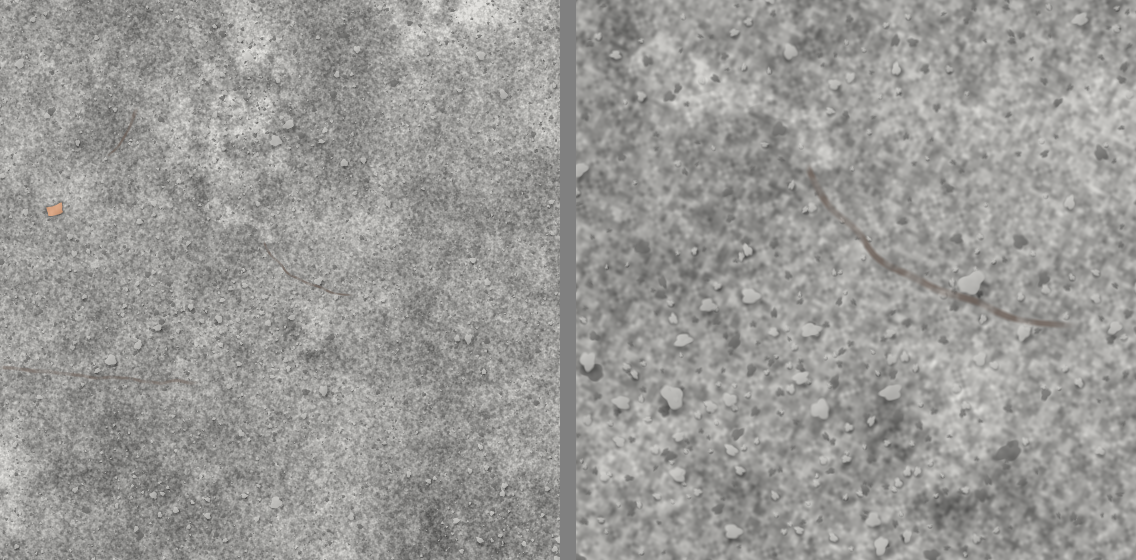
Left: the whole. Right: its middle third, enlarged.
Give the GLSL for this texture, as a Shadertoy shader.

```glsl
// Worn grey concrete ground with dust patches, grit, pebbles, scrapes and dry twigs.
#define BASE_TONE 0.615
#define PATCH_CONTRAST 0.30
#define MOTTLE_CONTRAST 0.20
#define GRAIN_CONTRAST 0.20
#define DUST_STRENGTH 0.15
#define STAIN_STRENGTH 0.15
#define SCRAPE_STRENGTH 0.16
#define EDGE_SOFTNESS 0.0012
#define TINT vec3(1.004, 1.0, 0.984)
#define TWIG_COLOR vec3(0.43, 0.38, 0.35)
#define LEAF_COLOR vec3(0.80, 0.60, 0.47)

vec3 hash3(vec2 p) {
    vec3 q = fract(p.xyx * vec3(0.1031, 0.1030, 0.0973));
    q += dot(q, q.yxz + 33.33);
    return fract((q.xxy + q.yzz) * q.zyx);
}

mat2 rotation(float a) {
    return mat2(cos(a), -sin(a), sin(a), cos(a));
}

float noise(vec2 p) {
    vec2 i = floor(p), f = fract(p);
    f = f * f * (3.0 - 2.0 * f);
    float low = mix(hash3(i).x, hash3(i + vec2(1, 0)).x, f.x);
    float high = mix(hash3(i + vec2(0, 1)).x, hash3(i + vec2(1, 1)).x, f.x);
    return mix(low, high, f.y);
}

float fbm(vec2 p) {
    float sum = 0.0, amp = 0.53;
    for (int i = 0; i < 4; i++) {
        sum += amp * noise(p);
        p = rotation(0.65) * p * 2.03 + 17.3;
        amp *= 0.5;
    }
    return sum;
}

float blob(vec2 p, vec2 center, vec2 size) {
    vec2 q = (p - center) / size;
    return exp(-dot(q, q));
}

// Where loose stones gather
float litter(vec2 p) {
    return blob(p, vec2(0.38, 0.43), vec2(0.13, 0.06)) + 0.6 * blob(p, vec2(0.42, 0.82), vec2(0.10, 0.13))
         + 0.4 * blob(p, vec2(0.53, 0.34), vec2(0.10, 0.05)) + 0.5 * blob(p, vec2(0.94, 0.06), vec2(0.12, 0.08))
         + 0.4 * blob(p, vec2(0.28, 0.10), vec2(0.12, 0.05));
}

// Scattered irregular stones: x = cover, y = light on the face, z = cast shadow
vec3 stones(vec2 p, float cells, float size, float density, float gather, float seed) {
    vec2 g = p * cells, id = floor(g);
    vec3 result = vec3(0);
    float soft = EDGE_SOFTNESS * cells;
    for (int j = -1; j <= 1; j++)
    for (int i = -1; i <= 1; i++) {
        vec2 cell = id + vec2(i, j);
        vec3 place = hash3(cell + seed), form = hash3(cell + seed + 71.7);
        if (place.z > density + gather * litter((cell + 0.5) / cells)) continue;
        float radius = size * mix(0.4, 1.0, form.x * form.x);
        vec2 d = g - cell - place.xy;
        vec2 q = rotation(form.y * 6.28) * d * vec2(1.0, 1.0 + 0.6 * form.z);
        float a = atan(q.y, q.x);
        float rim = radius * (1.0 + 0.14 * sin(3.0 * a + form.x * 9.0) + 0.08 * sin(5.0 * a + form.z * 20.0));
        float cover = smoothstep(soft, -soft, length(q) - rim);
        float shade = smoothstep(1.5, 0.6, length(d + vec2(-0.2, 0.45) * radius) / radius);
        if (cover > result.x) result.xy = vec2(cover, dot(d, vec2(-0.4, 0.8)) / radius);
        result.z = max(result.z, shade);
    }
    return result;
}

// Bent thin line with a ragged, fading outline
float strand(vec2 p, vec2 a, vec2 b, float bend, float width) {
    vec2 axis = b - a;
    float len = length(axis);
    axis /= len;
    float t = dot(p - a, axis) / len;
    float side = dot(p - a, vec2(-axis.y, axis.x)) - bend * 4.0 * t * (1.0 - t);
    side += 0.009 * (noise(p * 35.0) - 0.5);
    float ends = smoothstep(-0.01, 0.02, t) * smoothstep(1.01, 0.9, t);
    float ragged = 0.5 + 0.5 * smoothstep(0.25, 0.6, noise(p * 90.0));
    return smoothstep(width + EDGE_SOFTNESS, width * 0.3, abs(side)) * ends * ragged;
}

float scrape(vec2 p, float angle) {
    return fbm(rotation(angle) * p * vec2(5.0, 65.0)) - 0.5;
}

void mainImage(out vec4 fragColor, in vec2 fragCoord) {
    vec2 p = fragCoord / iResolution.y;
    vec2 w = p + 0.16 * (vec2(fbm(p * 9.0), fbm(p * 9.0 + 40.0)) - 0.5);
    float mottle = fbm(p * 34.0 + 9.0);

    // Broad tone, mottling and fine grain
    float tone = BASE_TONE + PATCH_CONTRAST * (fbm(p * 5.0 + 3.0) - 0.5);
    tone += MOTTLE_CONTRAST * (mottle - 0.5);
    tone += GRAIN_CONTRAST * (noise(rotation(0.5) * p * 210.0) - 0.5);
    tone += GRAIN_CONTRAST * 0.8 * (noise(rotation(1.1) * p * 400.0) - 0.5);

    // Pale dust and dark stains
    float dust = blob(w, vec2(0.42, 0.81), vec2(0.10, 0.12)) + blob(w, vec2(0.78, 0.97), vec2(0.10, 0.05))
               + blob(w, vec2(0.03, 0.16), vec2(0.07, 0.09)) + 0.6 * blob(w, vec2(0.09, 0.91), vec2(0.04, 0.02))
               + 0.6 * blob(w, vec2(0.52, 0.39), vec2(0.05, 0.03));
    dust *= smoothstep(0.32, 0.62, mottle);
    dust += 0.8 * strand(w, vec2(0.38, 0.67), vec2(0.48, 0.52), 0.0, 0.025);
    float stain = blob(w, vec2(0.53, 0.345), vec2(0.07, 0.03)) + 0.7 * blob(w, vec2(0.80, 0.06), vec2(0.13, 0.06))
                + 0.6 * blob(w, vec2(0.15, 0.15), vec2(0.06, 0.05)) + 0.5 * blob(w, vec2(0.36, 0.68), vec2(0.04, 0.05))
                + 0.5 * blob(w, vec2(0.38, 0.36), vec2(0.13, 0.03));
    tone += DUST_STRENGTH * dust - STAIN_STRENGTH * stain * smoothstep(0.25, 0.6, fbm(p * 50.0));

    // Scrapes in two directions
    tone += SCRAPE_STRENGTH * scrape(p, 0.85) * blob(p, vec2(0.40, 0.12), vec2(0.25, 0.20));
    tone += SCRAPE_STRENGTH * scrape(p, -0.55) * blob(p, vec2(0.85, 0.45), vec2(0.25, 0.25));

    // Dark pits and chips, then pale grit and pebbles from fine to coarse
    for (int i = 0; i < 3; i++) {
        float k = float(i);
        vec3 pit = stones(p, 95.0 - 30.0 * k, 0.30, 0.17 - 0.065 * k, 0.16, 13.0 + 31.0 * k);
        tone = mix(tone, 0.41 + 0.07 * pit.y, 0.75 * pit.x);
    }
    for (int i = 0; i < 3; i++) {
        float k = float(i);
        vec3 stone = stones(p, 105.0 / (1.0 + 0.9 * k), 0.30 + 0.05 * k, 0.09 - 0.036 * k, 0.25, 150.0 + 47.0 * k);
        tone -= 0.15 * stone.z * (1.0 - stone.x);
        float face = 0.75 + 0.07 * stone.y + 0.14 * (mottle - 0.5);
        tone = mix(tone, face, 0.85 * stone.x);
    }
    vec3 color = clamp(tone, 0.2, 0.88) * TINT;

    // Twigs and one dry leaf chip
    float twig = 0.6 * strand(p, vec2(0.0, 0.345), vec2(0.36, 0.32), -0.008, 0.0035);
    twig = max(twig, 0.8 * strand(p, vec2(0.47, 0.565), vec2(0.63, 0.47), -0.022, 0.0022));
    twig = max(twig, 0.8 * strand(p, vec2(0.195, 0.72), vec2(0.245, 0.81), -0.008, 0.0024));
    color = mix(color, TWIG_COLOR, twig);
    vec2 leaf = abs(rotation(0.25) * (p - vec2(0.098, 0.625))) - vec2(0.014, 0.008);
    float leafEdge = max(leaf.x, leaf.y) + 0.006 * (noise(p * 120.0) - 0.5);
    color *= 1.0 - 0.3 * smoothstep(0.006, 0.0, leafEdge);
    color = mix(color, LEAF_COLOR + 0.3 * (mottle - 0.5), smoothstep(EDGE_SOFTNESS, -EDGE_SOFTNESS, leafEdge));
    fragColor = vec4(color, 1.0);
}
```
